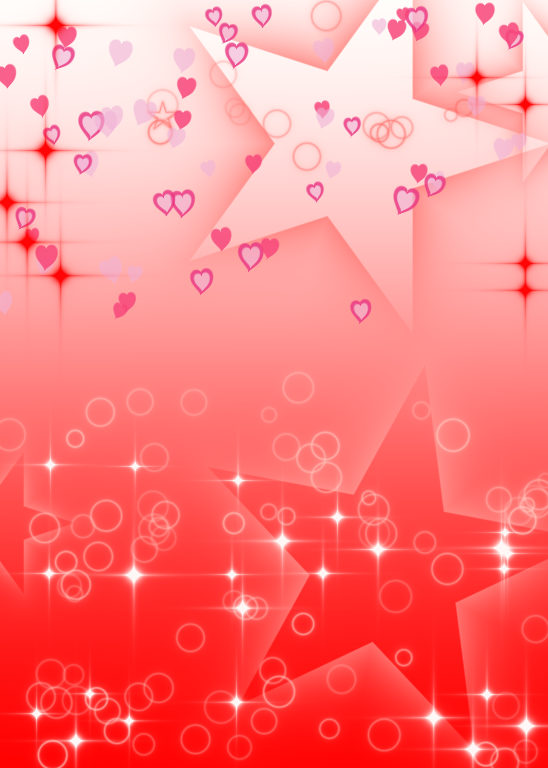
Give the GLSL for this background, as a WebGL 2 fragment shader.

```glsl
#version 300 es
precision highp float;
// Romantic white-to-red backdrop with haloed stars, hearts, bubbles and sparkles.
uniform vec2 u_resolution;
out vec4 fragColor;

const float PI = 3.14159;

vec2 hash2(float n) {
    return fract(sin(vec2(n * 12.99, n * 78.23) + 1.7) * 4375.85);
}

// Signed distance to a five-pointed star with one tip at the given angle.
float starDistance(vec2 p, float radius, float angle) {
    float sector = PI / 5.0;
    float a = mod(atan(p.y, p.x) - angle + sector, 2.0 * sector) - sector;
    vec2 q = length(p) * vec2(cos(a), abs(sin(a))) - vec2(radius, 0.0);
    vec2 edge = radius * vec2(-0.691, 0.2245);
    float along = clamp(dot(q, edge) / dot(edge, edge), 0.0, 1.0);
    return length(q - edge * along) * -sign(edge.x * q.y - edge.y * q.x);
}

// Soft light outside a star, strongest in its notches.
float starHalo(vec2 p, float radius, float angle, float pixel) {
    float d = starDistance(p, radius, angle);
    float notch = mix(1.0, 0.3, smoothstep(0.4, 1.1, length(p) / radius));
    return smoothstep(-pixel, pixel, d) * exp(-max(d, 0.0) / (0.17 * radius)) * notch;
}

// Heart with a curled tail; negative inside, y pointing up.
float heartDistance(vec2 p) {
    float tail = min(p.y, 0.0);
    p.x += 0.35 * tail * tail;
    return length(vec2(p.x, p.y - 0.7 * sqrt(abs(p.x)))) - 1.0;
}

float sparkle(vec2 p, float size) {
    p = abs(p) / size;
    float rays = exp(-p.x - 14.0 * p.y) + exp(-p.y - 14.0 * p.x);
    float core = 0.8 * exp(-10.0 * dot(p, p)) + 0.25 * exp(-3.0 * length(p));
    return min(rays + core, 1.0);
}

float bubble(vec2 p, float radius) {
    float d = abs(length(p) - radius);
    return 0.7 * exp(-d * d / 2.5e-6) + 0.3 * exp(-d / 0.004);
}

void main() {
    float pixel = 1.0 / u_resolution.y;
    // Height is one; y runs down from the top edge.
    vec2 p = vec2(gl_FragCoord.x, u_resolution.y - gl_FragCoord.y) * pixel;

    // Vertical gradient
    float fade = 1.0 - smoothstep(-0.06, 1.06, p.y);
    vec3 color = vec3(1.0, fade, fade * 0.99);

    // Large stars: rosy halos above, pale halos below
    vec3 rose = vec3(1.0, 0.43, 0.41);
    vec3 blush = vec3(1.0, 0.78, 0.75);
    color = mix(color, rose, 0.72 * starHalo(p - vec2(0.457, 0.187), 0.26, 0.0, pixel));
    color = mix(color, rose, 0.6 * starHalo(p - vec2(0.719, 0.12), 0.124, PI, pixel));
    color = mix(color, blush, 0.48 * starHalo(p - vec2(0.504, 0.736), 0.266, -1.384, pixel));
    color = mix(color, blush, 0.45 * starHalo(p - vec2(0.001, 0.681), 0.097, 0.0, pixel));

    // Small outlined star
    float outline = abs(starDistance(p - vec2(0.212, 0.152), 0.019, -PI / 2.0));
    color = mix(color, rose, 0.7 * exp(-outline / 0.0015));

    // Bubbles: pale ones below, a few rosy ones above
    for (int i = 0; i < 92; i++) {
        float n = float(i);
        vec2 h = hash2(n + 3.0);
        vec2 look = hash2(n + 140.0);
        bool upper = i >= 78;
        vec2 center = upper ? vec2(0.16 + 0.48 * h.x, 0.02 + 0.2 * h.y)
                            : vec2(0.72 * h.x, 0.5 + 0.5 * h.y);
        float ring = bubble(p - center, mix(0.005, 0.021, sqrt(look.x)));
        color = mix(color, upper ? rose : blush, ring * mix(0.25, 0.7, look.y));
    }

    // Hearts: solid pink, translucent lilac, or outlined
    for (int i = 0; i < 62; i++) {
        float n = float(i);
        vec2 h = hash2(n + 300.0);
        vec2 look = hash2(n + 500.0);
        vec2 center = vec2(0.69 * pow(h.x, 1.2), 0.01 + 0.41 * h.y);
        center.y *= 1.0 - 0.4 * smoothstep(0.52, 0.56, center.x);
        float size = mix(0.008, 0.0155, look.x);
        float tilt = 0.7 * (look.y - 0.4);
        vec2 q = mat2(cos(tilt), sin(tilt), -sin(tilt), cos(tilt)) * (p - center);
        float d = heartDistance(vec2(q.x, -q.y) / size);
        float soft = pixel / size;
        float fill = 1.0 - smoothstep(-soft, soft, d);
        int kind = i % 3;
        vec3 tint = kind == 0 ? vec3(0.97, 0.28, 0.48) : vec3(0.94, 0.7, 0.84);
        color = mix(color, tint, fill * (kind == 0 ? 0.85 : 0.6));
        float rim = 1.0 - smoothstep(0.08, 0.08 + 2.0 * soft, abs(d));
        color = mix(color, vec3(0.92, 0.2, 0.5), kind == 2 ? 0.8 * rim : 0.0);
    }

    // Red sparkles along the upper sides
    for (int i = 0; i < 9; i++) {
        float n = float(i), m = n - 5.0;
        vec2 left = vec2(0.043 + 0.036 * cos(1.7 * n - 0.6), 0.033 + 0.163 * sqrt(n));
        vec2 right = vec2(i == 5 ? 0.621 : 0.684, 0.101 + 0.242 * floor(m / 2.0) + 0.035 * mod(m, 2.0));
        float glow = sparkle(p - (i < 5 ? left : right), i < 5 ? 0.03 : 0.024);
        color = mix(color, vec3(1.0, 0.02, 0.02), glow);
    }

    // White sparkles: four on each ellipse (center, radii)
    vec4 clusters[6] = vec4[6](
        vec4(0.12, 0.677, 0.078, 0.1), vec4(0.108, 0.934, 0.061, 0.031),
        vec4(0.309, 0.77, 0.007, 0.146), vec4(0.43, 0.71, 0.063, 0.037),
        vec4(0.657, 0.717, 0.004, 0.024), vec4(0.625, 0.94, 0.061, 0.036));
    for (int i = 0; i < 24; i++) {
        vec4 cluster = clusters[i / 4];
        float turn = float(i % 4) * PI / 2.0 + (i < 4 ? 0.8 : 0.15);
        vec2 center = cluster.xy + cluster.zw * vec2(cos(turn), sin(turn));
        float size = mix(0.015, 0.032, hash2(float(i) + 800.0).x);
        color = mix(color, vec3(1.0, 0.97, 0.96), sparkle(p - center, size));
    }
    fragColor = vec4(color, 1.0);
}
```
